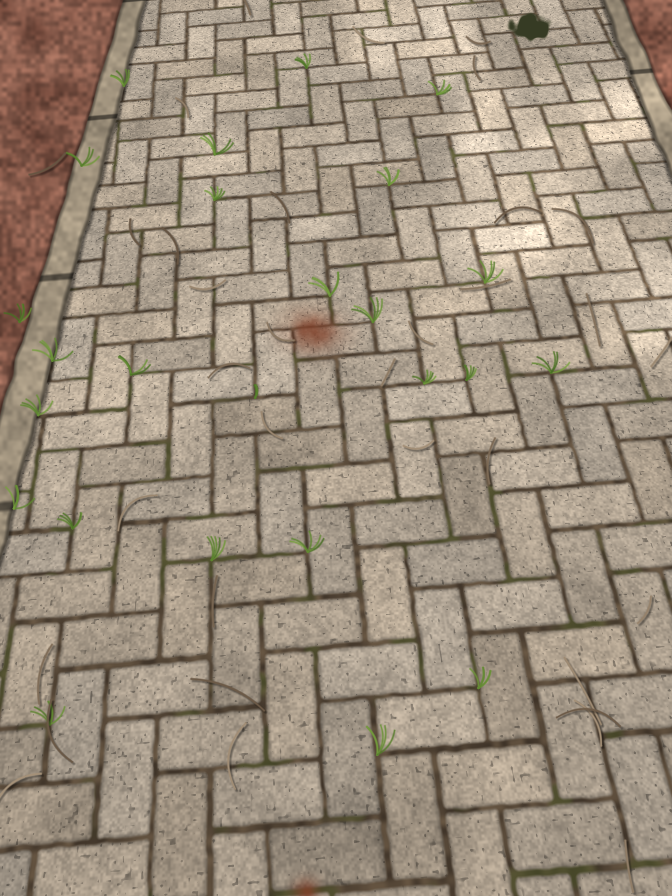
Write a Shadertoy shader that draws this pattern.

```glsl
// Herringbone block path seen in perspective, between kerbs and bare red soil.
// A homography maps the canvas to paving units; each cell finds its 1x2 block,
// then grain, joints, sunlight, stains, grass and twigs are layered on top.

const vec2 VANISH = vec2(0.247, -0.846);  // where the long joints converge
const float TILT = 0.085;                 // slope of the cross joints
const float ACROSS = 27.4, ALONG = 42.97; // paving units across and along
const vec2 PHASE = vec2(1.2, 30.23);

float hash(vec2 p) {
    vec3 q = fract(vec3(p.xyx) * 0.1031);
    q += dot(q, q.yzx + 33.33);
    return fract((q.x + q.y) * q.z);
}

float noise(vec2 p) {
    vec2 i = floor(p), f = fract(p);
    f = f * f * (3.0 - 2.0 * f);
    vec2 e = vec2(0.0, 1.0);
    return mix(mix(hash(i), hash(i + e.yx), f.x),
               mix(hash(i + e.xy), hash(i + e.yy), f.x), f.y);
}

float fbm(vec2 p) {
    float sum = 0.0, amp = 0.53;
    for (int i = 0; i < 4; i++) {
        sum += amp * noise(p);
        p = mat2(1.6, 1.2, -1.2, 1.6) * p + 7.3;
        amp *= 0.5;
    }
    return sum;
}

float depthScale(vec2 q) { return q.y - VANISH.y + TILT * (q.x - VANISH.x); }

vec2 toPaving(vec2 q) {
    float s = depthScale(q);
    return vec2(ACROSS * (q.x - VANISH.x), -ALONG) / s + PHASE;
}

vec2 toCanvas(vec2 g) {
    float s = ALONG / (PHASE.y - g.y);
    float dx = (g.x - PHASE.x) * s / ACROSS;
    return VANISH + vec2(dx, s - TILT * dx);
}

float roundBox(vec2 p, vec2 halfSize, float r) {
    vec2 d = abs(p) - halfSize + r;
    return length(max(d, 0.0)) + min(max(d.x, d.y), 0.0) - r;
}

// Distance to the block edge in x, block centre in yz
vec3 herringbone(vec2 g) {
    vec2 cell = floor(g);
    float m = mod(cell.x - cell.y, 4.0);
    bool flat_ = m < 1.5;
    vec2 mid = flat_ ? vec2(m < 0.5 ? 1.0 : 0.0, 0.5) : vec2(0.5, m < 2.5 ? 0.0 : 1.0);
    vec2 size = flat_ ? vec2(1.0, 0.5) : vec2(0.5, 1.0);
    vec2 id = cell + mid;
    vec2 shift = 0.03 * (vec2(hash(id), hash(id + 31.0)) - 0.5);
    return vec3(roundBox(g - id - shift, size - 0.042, 0.07), id);
}

// Distance to a bowed stroke centred on the origin
float bowedStroke(vec2 p, float len, float bow) {
    float t = clamp(p.x / len, -1.0, 1.0);
    return length(p - vec2(t * len, bow * (1.0 - t * t)));
}

vec2 turn(vec2 p, float a) {
    float c = cos(a), s = sin(a);
    return vec2(c * p.x + s * p.y, c * p.y - s * p.x);
}

float spot(vec2 q, vec2 centre, vec2 size) {
    vec2 d = (q - centre) / size;
    return exp(-dot(d, d));
}

vec3 paving(vec2 g, float aa) {
    vec2 wobble = 0.035 * (vec2(noise(g * 5.0), noise(g * 5.0 + 40.0)) - 0.5);
    vec3 b = herringbone(g + wobble);
    float fine = noise(g * 22.0) - 0.5, coarse = noise(g * 9.0) - 0.5;
    vec3 col = vec3(0.665, 0.615, 0.55) * (0.93 + 0.14 * hash(b.yz));
    col += vec3(0.012, 0.0, -0.014) * (hash(b.yz + 9.0) - 0.5);
    col *= 1.0 + 0.2 * fine + 0.13 * coarse + 0.28 * (fbm(g * 0.8) - 0.5);
    col *= 1.0 - 0.3 * smoothstep(0.8, 0.97, noise(g * 15.0 + 5.0));
    col *= 1.0 - 0.22 * smoothstep(-0.09, 0.0, b.x);
    vec3 joint = mix(vec3(0.25, 0.205, 0.16), vec3(0.42, 0.35, 0.27), noise(g * 7.0));
    joint = mix(joint, vec3(0.30, 0.33, 0.16), 0.6 * smoothstep(0.65, 0.85, noise(g * 1.7)));
    return mix(col, joint, smoothstep(-aa, aa, b.x));
}

vec3 soil(vec2 q) {
    vec3 col = mix(vec3(0.33, 0.20, 0.16), vec3(0.62, 0.43, 0.36), fbm(q * 28.0));
    return col * (0.8 + 0.4 * noise(q * 190.0));
}

void mainImage(out vec4 fragColor, in vec2 fragCoord) {
    float px = 1.0 / iResolution.y;
    vec2 q = vec2(fragCoord.x, iResolution.y - fragCoord.y) * px;
    float s = depthScale(q);
    vec2 g = toPaving(q);
    vec3 col = paving(g, 0.02 + 0.6 * px * ALONG / (s * s));

    // Kerbs and the soil beyond them
    float edge = min(q.x - 0.163 + 0.26 * q.y, 0.671 + 0.4 * q.y - q.x);
    edge += 0.005 * (noise(q * 45.0) - 0.5);
    float width = 0.024 + 0.04 * q.y;
    vec3 kerb = vec3(0.60, 0.55, 0.47) * (0.7 + 0.35 * fbm(q * 35.0) + 0.2 * noise(q * 180.0));
    float seam = abs(fract((g.y + 14.27) / 6.8 + 0.5) - 0.5);
    kerb *= mix(0.5, 1.0, smoothstep(0.008, 0.025, seam));
    col = mix(kerb, col, smoothstep(-px, px, edge));
    col *= 1.0 - 0.45 * smoothstep(0.006, 0.001, abs(edge));
    col = mix(soil(q), col, smoothstep(-px, px, edge + width));
    col *= 1.0 - 0.4 * smoothstep(0.005, 0.0, abs(edge + width));

    // Dappled sunlight, rust stains and a dark clump
    float sun = smoothstep(0.45, 0.7, fbm(q * 9.0 + 3.0)) * smoothstep(0.45, 0.1, q.y) * smoothstep(0.1, 0.6, q.x);
    sun += spot(q, vec2(0.565, 0.265), vec2(0.05, 0.04)) + spot(q, vec2(0.73, 0.34), vec2(0.06, 0.05));
    col *= 0.96 + 0.1 * smoothstep(1.0, 0.2, q.y) + 0.25 * min(sun, 1.0);
    float rust = spot(q, vec2(0.35, 0.37), vec2(0.03, 0.022)) + spot(q, vec2(0.342, 0.995), vec2(0.013));
    col = mix(col, vec3(0.50, 0.25, 0.16), min(1.0, rust * (0.3 + 0.8 * fbm(q * 50.0))));
    float clump = spot(q, vec2(0.592, 0.03), vec2(0.024, 0.014)) * (0.5 + noise(q * 130.0));
    col = mix(col, vec3(0.21, 0.23, 0.14), smoothstep(0.3, 0.55, clump));

    // Grass tufts rooted at joint corners and along the left kerb
    for (int i = 0; i < 30; i++) {
        vec2 k = vec2(float(i), 4.0);
        vec2 root = toCanvas(floor(vec2(hash(k) * 14.0 - 4.0, hash(k + 8.0) * 25.0 - 17.0)));
        if (i < 8) root = vec2(0.163 - 0.26 * root.y, root.y);
        float size = depthScale(root) * (0.005 + 0.007 * hash(k + 3.0));
        if (length(q - root) > size * 3.0) continue;
        for (int j = 0; j < 5; j++) {
            float a = -2.7 + 2.3 * hash(k + float(j) * 5.7);
            float d = bowedStroke(turn(q - root, a) - vec2(size, 0.0), size, size * 0.25);
            vec3 green = mix(vec3(0.27, 0.42, 0.13), vec3(0.48, 0.64, 0.25), hash(k + float(j)));
            col = mix(col, green, 0.85 * smoothstep(px, -px, d - 0.001));
        }
    }

    // Fallen twigs with soft shadows
    for (int i = 0; i < 34; i++) {
        vec2 k = vec2(float(i), 71.0);
        vec2 at = vec2(hash(k) * 0.75, hash(k + 5.0));
        float len = depthScale(at) * (0.01 + 0.018 * hash(k + 2.0));
        float bow = len * 0.9 * (hash(k + 6.0) - 0.5), a = 6.28 * hash(k + 9.0);
        float d = bowedStroke(turn(q - at, a), len, bow);
        float shade = bowedStroke(turn(q - at - 0.002, a), len, bow);
        col *= 1.0 - 0.35 * smoothstep(0.003, 0.0, shade);
        vec3 bark = mix(vec3(0.38, 0.31, 0.24), vec3(0.68, 0.60, 0.50), hash(k + 4.0));
        col = mix(col, bark, smoothstep(px, -px, d - 0.0012));
    }
    fragColor = vec4(clamp(col, 0.0, 1.0), 1.0);
}
```
